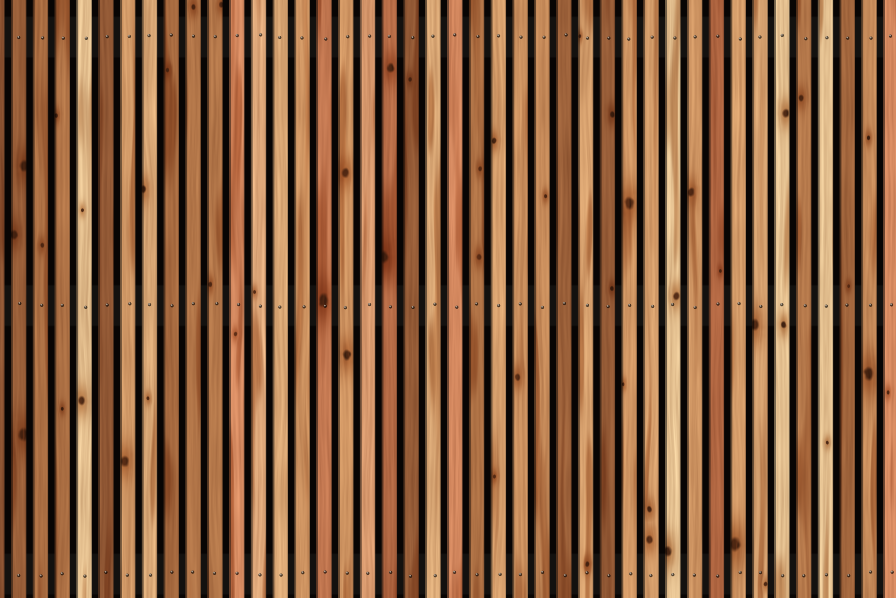
Reproduce this texture procedurally as a Shadertoy shader.

```glsl
// Vertical timber slats over a dark cavity with faint cross battens.
// Each slat hashes its own tone; stretched noise gives the grain, hashed
// ellipses give the knots, and a screw sits wherever a batten crosses.

#define SLATS 41.09        // slat pitches across the canvas
#define ROWS 27.4          // canvas height, in slat pitches
#define SHIFT 0.356        // horizontal phase of the first slat
#define HALF_WIDTH 0.355   // half slat width, in pitches
#define SIDE_WIDTH 0.085   // shaded side of a slat
#define GRAIN 0.15         // grain contrast
#define KNOT_CHANCE 0.38   // chance of each possible knot
#define KNOTS 3            // possible knots per slat
#define SCREW_RADIUS 0.075

const vec3 CAVITY  = vec3(0.030, 0.018, 0.014);
const vec3 BATTEN  = vec3(0.075, 0.066, 0.060);
const vec3 UMBER   = vec3(0.49, 0.28, 0.17);
const vec3 CEDAR   = vec3(0.66, 0.42, 0.25);
const vec3 TAN     = vec3(0.82, 0.59, 0.39);
const vec3 CREAM   = vec3(0.90, 0.76, 0.57);
const vec3 KNOT    = vec3(0.23, 0.11, 0.05);

float hash(vec2 p) {
    return fract(sin(dot(p, vec2(127.1, 311.7))) * 43758.5453);
}

float noise(vec2 p) {
    vec2 i = floor(p), f = fract(p);
    f = f * f * (3.0 - 2.0 * f);
    return mix(mix(hash(i), hash(i + vec2(1, 0)), f.x),
               mix(hash(i + vec2(0, 1)), hash(i + vec2(1, 1)), f.x), f.y);
}

// Base tone of a slat: redder to the left, paler to the right
vec3 slatTone(float id) {
    float trend = 0.24 * smoothstep(0.2, 0.9, id / SLATS) - 0.06;
    float t = clamp(hash(vec2(id, 3.7)) * 0.98 + trend, 0.0, 1.0);
    vec3 tone = mix(UMBER, CEDAR, smoothstep(0.0, 0.3, t));
    tone = mix(tone, TAN, smoothstep(0.25, 0.58, t));
    tone = mix(tone, CREAM, smoothstep(0.6, 0.95, t));
    float rosy = step(0.65, hash(vec2(id, 8.1))) * (1.0 - smoothstep(0.6, 0.9, t));
    return tone * mix(vec3(1), vec3(1.02, 0.91, 0.96), rosy);
}

// Height of a batten or screw row, as a fraction of the canvas
float rowHeight(int row) {
    return 0.04 + 0.449 * float(row);
}

vec3 wood(vec2 p, float id) {
    vec3 color = slatTone(id);
    float bend = 0.0, halo = 0.0, core = 0.0;

    // Knots push the fibres aside and stain the wood above and below
    for (int k = 0; k < KNOTS; k++) {
        vec2 seed = vec2(id, 20.0 + 7.0 * float(k));
        float present = step(hash(seed), KNOT_CHANCE);
        vec2 center = vec2(hash(seed + 1.3) - 0.5, 0.0) * 0.6;
        center.y = hash(seed + 2.9) * ROWS;
        float size = mix(0.07, 0.26, pow(hash(seed + 4.1), 2.0));
        vec2 d = (p - center) / size;
        d.x += 0.35 * (noise(p * 5.0 + id) - 0.5);
        float r = length(d * vec2(1.0, 0.75));
        core = max(core, present * (1.0 - smoothstep(0.5, 1.25, r)));
        halo = max(halo, present * exp(-0.35 * dot(d, d * vec2(0.6, 0.12))));
        bend += present * d.x * exp(-0.2 * dot(d, d * vec2(1.0, 0.3)));
    }

    // Long fibres, fine pores and slow blotches along the length
    float lane = id * 17.3;
    float drift = 0.25 * noise(vec2(lane, p.y * 0.22));
    float x = p.x + drift - 0.08 * bend;
    float fibre = noise(vec2(x * 8.0 + lane, p.y * 0.16));
    float pores = noise(vec2(x * 21.0 + lane, p.y * 0.9));
    float blotch = noise(vec2(p.x * 1.2 + lane, p.y * 0.45));
    float figure = 0.5 + 0.5 * sin(28.0 * x + 5.0 * noise(vec2(lane, p.y * 0.12)));
    float grain = 0.8 * fibre + 0.5 * pores + 0.4 * figure + 0.5 * blotch - 1.1;
    color *= 1.0 + GRAIN * grain * vec3(0.8, 1.1, 1.35);

    // Occasional reddish heartwood streak
    float streak = smoothstep(0.64, 0.9, noise(vec2(x * 3.0 + lane, p.y * 0.18 + 40.0)));
    color *= mix(vec3(1), vec3(0.84, 0.72, 0.62), streak);

    color *= mix(vec3(1), vec3(0.8, 0.64, 0.5), halo);
    return mix(color, KNOT * (0.7 + 0.8 * pores), 0.9 * core);
}

void mainImage(out vec4 fragColor, in vec2 fragCoord) {
    vec2 uv = fragCoord / iResolution.xy;
    float px = SLATS / iResolution.x;
    float column = uv.x * SLATS - SHIFT;
    float id = floor(column) + 1.0;
    vec2 p = vec2(fract(column) - 0.5, uv.y * ROWS);

    // Cavity and cross battens
    vec3 color = CAVITY;
    for (int row = 0; row < 3; row++) {
        float d = abs(uv.y - rowHeight(row)) - 0.034;
        color = mix(color, BATTEN, 1.0 - smoothstep(-0.002, 0.002, d));
    }

    // Slat face, with a shaded left side and a softened right edge
    vec3 face = wood(p, id);
    float side = 1.0 - smoothstep(-0.5 * px, 0.5 * px, p.x + HALF_WIDTH - SIDE_WIDTH);
    face *= mix(1.0, 0.5, side);
    face *= 1.0 - 0.3 * smoothstep(HALF_WIDTH - 0.07, HALF_WIDTH, p.x);

    // Screws: dark recess with a small bright head
    for (int row = 0; row < 3; row++) {
        vec2 jitter = vec2(hash(vec2(id, row)), hash(vec2(id, row + 5))) - 0.5;
        vec2 center = vec2(0.04, rowHeight(row) * ROWS) + jitter * vec2(0.14, 0.2);
        float d = length(p - center);
        float soft = 0.5 * px;
        face = mix(face, face * 0.38, 1.0 - smoothstep(-soft, soft, d - SCREW_RADIUS));
        float glint = length(p - center - vec2(-0.02, 0.03)) - 0.5 * SCREW_RADIUS;
        face = mix(face, vec3(0.76, 0.71, 0.65), 0.8 * (1.0 - smoothstep(-soft, soft, glint)));
    }

    float edge = abs(p.x) - HALF_WIDTH;
    color = mix(color, face, 1.0 - smoothstep(-0.5 * px, 0.5 * px, edge));
    fragColor = vec4(clamp(color, 0.0, 1.0), 1.0);
}
```
